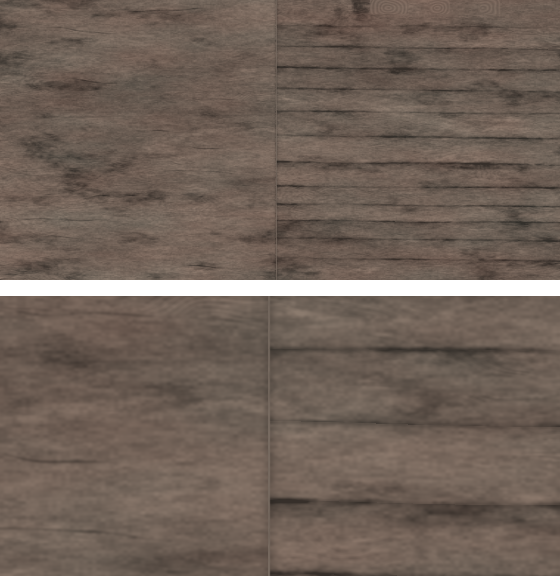
Top, the full canvas; bottom, a detail of the centre.
This texture is drawn by a WebGL 2 fragment shader. Its source:

```glsl
#version 300 es
precision highp float;
// Weathered brown timber: one broad smooth panel beside a panel of narrow boards.
#define SEAM_X 0.987
#define SEAM_HALF_WIDTH 0.0014
#define BOARD_PITCH 0.0755
#define BOARD_JOINTS 12
#define JOINT_WIDTH 0.0036
#define SHADOW_WIDTH 0.014
#define CRACKS 12
#define KNOTS 5
#define STAIN 0.36
#define GRAIN 0.15
#define WOOD vec3(0.425, 0.369, 0.330)
#define SEAM_COLOR vec3(0.48, 0.43, 0.39)

uniform vec2 u_resolution;
out vec4 outColor;

float hash(vec2 p) {
  vec3 q = fract(p.xyx * 0.1031);
  q += dot(q, q.yzx + 33.33);
  return fract((q.x + q.y) * q.z);
}

float noise(vec2 p) {
  vec2 i = floor(p), f = fract(p);
  f = f * f * (3.0 - 2.0 * f);
  return mix(mix(hash(i), hash(i + vec2(1, 0)), f.x),
             mix(hash(i + vec2(0, 1)), hash(i + vec2(1, 1)), f.x), f.y);
}

float fbm(vec2 p) {
  float sum = 0.0, amp = 0.5;
  for (int i = 0; i < 5; i++) {
    sum += amp * noise(p);
    p = p * 2.03 + 17.3;
    amp *= 0.5;
  }
  return sum / 0.969;
}

float bell(float d, float width) { return exp(-d * d / (width * width)); }

// Height of the n-th joint; boards narrow towards the middle of the stack
float jointHeight(float n, float x) {
  float sag = (noise(vec2(x * 4.0, n * 9.0)) - 0.5) * 0.004;
  return BOARD_PITCH * n - 0.045 * bell(n - 5.0, 2.0) + sag - 0.01 * (x - 1.4);
}

// Short crisp fibres plus slanting contour lines of a stretched field
float woodGrain(vec2 p, float seed) {
  vec2 q = p + vec2(seed * 3.7, seed * 1.3);
  q.y += 0.02 * noise(q * vec2(3, 5));
  float fibre = 0.5 * noise(q * vec2(12, 90)) + 0.7 * noise(q * vec2(34, 150))
              + 0.9 * noise(q * vec2(75, 235)) - 1.05;
  float contour = fbm(q * vec2(2.0, 6.0)) * 30.0;
  float rings = abs(fract(contour) - 0.5) * 2.0 - 0.5;
  float figure = smoothstep(0.5, 0.7, fbm(q * vec2(2, 7) + 40.0));
  return fibre + 0.6 * rings * figure;
}

// Long slanting splits and small round knots of the broad panel
float panelMarks(vec2 p) {
  float mark = 0.0;
  for (int i = 0; i < CRACKS; i++) {
    float id = float(i);
    vec2 c = vec2(hash(vec2(id, 3)), (id + hash(vec2(id, 7))) / float(CRACKS));
    float dx = p.x - c.x;
    float y = c.y + dx * (hash(vec2(id, 11)) - 0.65) * 0.2
            + (noise(vec2(p.x * 14.0, id * 5.0)) - 0.5) * 0.01;
    float reach = 0.08 + 0.2 * hash(vec2(id, 13));
    float fade = 1.0 - smoothstep(reach * 0.3, reach, abs(dx));
    mark += 0.32 * fade * noise(vec2(p.x * 30.0, id * 3.0)) * bell(p.y - y, 0.0024);
  }
  for (int i = 0; i < KNOTS; i++) {
    float id = float(i);
    vec2 c = vec2(hash(vec2(id, 21)) * 0.95, hash(vec2(id, 25)));
    float r = length((p - c) * vec2(0.8, 1.1)) + 0.012 * (noise(p * 60.0) - 0.5);
    mark += (0.12 * bell(r - 0.016, 0.004) + 0.1 * bell(r, 0.007)) * noise(p * 50.0);
  }
  return mark;
}

// Pale blocks with growth rings on the top edge: x = mask, y = ring tone
vec2 endGrain(vec2 p, float aa) {
  vec2 result = vec2(0);
  for (int i = 0; i < 3; i++) {
    float id = float(i);
    vec2 d = p - vec2(1.39 + 0.18 * id, 0.978);
    vec2 box = abs(d) - vec2(i == 0 ? 0.069 : 0.037, 0.029);
    float mask = 1.0 - smoothstep(-aa, aa, max(box.x, box.y));
    float r = length(d * vec2(0.75, 1.2) + vec2(0.01 * id, 0.008)) + 0.012 * noise(p * 35.0);
    result += mask * vec2(1.0, abs(fract(r * 90.0) - 0.5) * 2.0 - 0.5);
  }
  return result;
}

void main() {
  vec2 p = gl_FragCoord.xy / u_resolution.y;
  float aa = 1.0 / u_resolution.y;
  float right = smoothstep(-aa, aa, p.x - SEAM_X);

  // Boards, broken joint lines and smudged shadows below them
  float board = 0.0, joints = 0.0;
  for (int i = 1; i <= BOARD_JOINTS; i++) {
    float n = float(i), d = p.y - jointHeight(n, p.x);
    float wear = noise(vec2(p.x * 5.0, n * 13.0));
    board += smoothstep(-aa, aa, d);
    joints += bell(d, JOINT_WIDTH) * (0.1 + 0.25 * wear) * (0.5 + noise(vec2(p.x * 40.0, n)));
    joints += bell(d + 0.006, SHADOW_WIDTH) * (0.05 + 0.26 * wear)
            * smoothstep(0.1, 0.9, fbm(p * vec2(24, 70)));
  }
  float topStrip = right * smoothstep(0.84, 0.88, p.y);
  joints *= 1.0 - 0.5 * topStrip;

  // Stains, grain, worn pale flecks and dark smudges
  float seed = right * (2.0 + floor(board + 0.5));
  float tone = STAIN * (fbm(p * vec2(3.0, 9.0) + seed * 0.7) - 0.5);
  tone += GRAIN * woodGrain(p, seed) + 0.1 * (noise(p * vec2(190, 240)) - 0.5);
  float flecks = smoothstep(0.57, 0.75, fbm(p * vec2(7, 28) + 71.0));
  tone += 0.16 * flecks * noise(p * vec2(60, 150));
  float smudge = smoothstep(0.54, 0.78, fbm(p * vec2(7, 20) + 130.0));
  tone -= 0.26 * smudge * (0.4 + noise(p * vec2(50, 110)));

  // Panel tones: a dark band on the left, single boards on the right
  float band = smoothstep(0.588, 0.6, p.y) * (1.0 - smoothstep(0.7, 0.88, p.y));
  float leftTone = 0.035 - 0.1 * band - panelMarks(p)
                 - 0.06 * bell(p.y - 0.585 - 0.01 * (p.x - 0.5), 0.003);
  float rightTone = 0.03 + 0.1 * (hash(vec2(seed, 5)) - 0.5) - joints - 0.04 * topStrip;
  tone += mix(leftTone, rightTone, right);

  // Burnt patch and end grain along the top right
  vec2 burn = (p - vec2(1.26, 0.97)) / vec2(0.075, 0.05);
  tone -= 0.5 * exp(-dot(burn, burn)) * smoothstep(0.25, 0.6, fbm(p * 24.0));
  vec2 block = endGrain(p, aa);
  tone = mix(tone, 0.08 + 0.2 * block.y, block.x * 0.8);

  // Colour: faintly reddish in places
  vec3 color = WOOD * (1.0 + clamp(tone, -0.5, 0.3));
  float warmth = fbm(p * vec2(4, 14) + 200.0) - 0.5 + 0.2 * topStrip + 0.1 * min(tone, 0.0);
  color += warmth * vec3(0.04, -0.012, -0.015);

  // Upright seam: a worn pale line between dark edges
  float s = abs(p.x - SEAM_X);
  color *= 1.0 - 0.14 * bell(s, 0.007);
  float seam = 1.0 - smoothstep(SEAM_HALF_WIDTH - aa * 0.5, SEAM_HALF_WIDTH + aa * 0.5, s);
  color = mix(color, SEAM_COLOR, seam * (0.35 + 0.5 * noise(vec2(3.0, p.y * 18.0))));
  outColor = vec4(color, 1.0);
}
```
